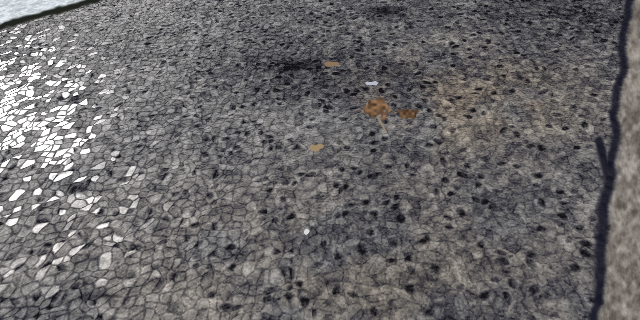
Write a Shadertoy shader that draws this texture.

```glsl
// Worn asphalt in low sun, with a glinting left side, a pale kerb and a cracked right edge.

float hash(vec2 p) {
    return fract(sin(dot(p, vec2(127.1, 311.7))) * 43758.5453);
}

float noise(vec2 p) {
    vec2 i = floor(p), f = fract(p);
    f = f * f * (3.0 - 2.0 * f);
    return mix(mix(hash(i), hash(i + vec2(1, 0)), f.x),
               mix(hash(i + vec2(0, 1)), hash(i + vec2(1, 1)), f.x), f.y);
}

float fbm(vec2 p) {
    float sum = 0.0, amp = 0.5;
    for (int i = 0; i < 4; i++) {
        sum += amp * noise(p);
        p = mat2(1.6, 1.2, -1.2, 1.6) * p + 7.3;
        amp *= 0.5;
    }
    return sum;
}

// Cellular stones: nearest distance, gap to the next stone, random id
vec3 stones(vec2 p) {
    vec2 cell = floor(p), f = fract(p);
    float near = 8.0, next = 8.0, id = 0.0;
    for (int j = -1; j <= 1; j++)
    for (int i = -1; i <= 1; i++) {
        vec2 o = vec2(i, j), c = cell + o;
        float d = length(o + 0.1 + 0.8 * vec2(hash(c), hash(c + 37.4)) - f);
        if (d < near) {
            next = near;
            near = d;
            id = hash(c + 91.7);
        } else next = min(next, d);
    }
    return vec3(near, next - near, id);
}

float glow(vec2 p, vec2 centre, vec2 radius) {
    vec2 d = (p - centre) / radius;
    return exp(-dot(d, d));
}

float segment(vec2 p, vec2 a, vec2 b) {
    vec2 ab = b - a;
    return length(p - a - ab * clamp(dot(p - a, ab) / dot(ab, ab), 0.0, 1.0));
}

// Soft-edged flake with a ragged outline
float flake(vec2 p, vec2 centre, vec2 radius) {
    float d = length((p - centre) / radius) + 0.9 * (noise(p * 75.0) - 0.5);
    return 1.0 - smoothstep(0.75, 1.1, d);
}

void mainImage(out vec4 fragColor, in vec2 fragCoord) {
    vec2 p = fragCoord / iResolution.y;
    p.x *= 2.0 * iResolution.y / iResolution.x;

    // Ground plane receding towards the top
    float depth = 1.0 / (1.8 - p.y + 0.1 * p.x);
    vec2 ground = vec2((p.x - 1.0) * depth, 2.0 * depth);
    vec2 warp = vec2(noise(ground * 30.0), noise(ground * 30.0 + 40.0));
    float broad = fbm(ground * 9.0);
    float grain = fbm(ground * 75.0);
    float leftSide = 1.0 - smoothstep(0.3, 1.25, p.x);

    // Broad light and shade
    float light = 0.365 + 0.07 * leftSide + 0.16 * (broad - 0.47);
    light += 0.10 * glow(p, vec2(0.08, 0.66), vec2(0.4, 0.28));
    light += 0.06 * glow(p, vec2(0.5, 0.98), vec2(0.4, 0.12));
    light += 0.10 * glow(p, vec2(1.0, 0.61), vec2(0.2, 0.06));
    light += 0.06 * glow(p, vec2(1.5, 0.63), vec2(0.3, 0.06));
    light += 0.05 * glow(p, vec2(1.4, 0.86), vec2(0.25, 0.04));
    light -= 0.11 * glow(p, vec2(0.86, 0.79), vec2(0.26, 0.09));
    light -= 0.07 * glow(p, vec2(1.75, 0.95), vec2(0.35, 0.13));
    light -= 0.08 * glow(p, vec2(1.17, 0.74), vec2(0.2, 0.06));

    // Stones set in dark binder
    vec3 stone = stones(ground * 48.0 + warp);
    float face = smoothstep(0.03, 0.32, stone.y);
    light += (face - 0.6) * mix(0.08, 0.17, leftSide) + (stone.z - 0.5) * 0.12;
    light += 0.42 * (grain - 0.47) + 0.13 * (hash(floor(ground * 260.0)) - 0.5);

    // Pits with a lit lower rim
    vec3 pit = stones(ground * 34.0 + warp * 0.6 + 19.0);
    float hasPit = step(0.62, pit.z);
    light -= 0.2 * hasPit * (1.0 - smoothstep(0.12, 0.36, pit.x));
    light += 0.05 * hasPit * glow(vec2(pit.x, 0.0), vec2(0.42, 0.0), vec2(0.1));

    // Sun glints on polished stones
    float sun = glow(p, vec2(0.06, 0.66), vec2(0.26, 0.24))
              + 0.35 * glow(p, vec2(0.2, 0.3), vec2(0.4, 0.25));
    float glint = face * smoothstep(0.9 - 0.6 * sun, 1.15 - 0.6 * sun, stone.z);
    light += 0.62 * glint * min(sun * 1.5, 1.0);

    // Deeper hollows
    float hollow = glow(p, vec2(0.23, 0.69), vec2(0.025, 0.012))
                 + glow(p, vec2(0.235, 0.412), vec2(0.03, 0.016))
                 + glow(p, vec2(0.92, 0.79), vec2(0.035, 0.016))
                 + glow(p, vec2(1.2, 0.965), vec2(0.06, 0.016))
                 + glow(p, vec2(0.3, 0.075), vec2(0.07, 0.016));
    light -= 0.24 * hollow * (0.5 + grain);

    // Cool shadows, slightly warm lower ground
    light = max(light, 0.08);
    vec3 color = light * mix(vec3(0.96, 0.96, 1.1), vec3(1.01, 1.0, 1.0), smoothstep(0.15, 0.45, light));
    float earth = glow(p, vec2(1.5, 0.68), vec2(0.35, 0.16)) + 0.6 * glow(p, vec2(1.1, 0.1), vec2(0.8, 0.3));
    color *= mix(vec3(1), vec3(1.07, 1.0, 0.91), earth * smoothstep(0.3, 0.6, broad));

    // Pale strip beyond the broken right edge
    float edge = p.x - 1.862 - 0.105 * p.y - 0.035 * (fbm(vec2(p.y * 14.0, 3.0)) - 0.47);
    vec3 strip = vec3(0.50, 0.475, 0.45) + 0.5 * (fbm(p * vec2(60.0, 45.0)) - 0.47);
    color = mix(color, strip, smoothstep(0.0, 0.025, edge));
    float width = 0.022 + 0.02 * glow(p, vec2(1.9, 0.3), vec2(1.0, 0.2));
    float crack = smoothstep(-width, -0.3 * width, edge) * (1.0 - smoothstep(0.0, 0.018, edge));
    float branch = segment(p, vec2(1.872, 0.56), vec2(1.905, 0.43));
    crack = max(crack, 1.0 - smoothstep(0.006, 0.02, branch));
    color = mix(color, vec3(0.10, 0.10, 0.15), crack * (0.65 + 0.5 * grain));

    // Bright kerb in the upper left corner
    float kerb = (p.y - 0.922 - 0.28 * p.x) / 1.04 + 0.008 * (noise(p * 50.0) - 0.5);
    float joint = smoothstep(-0.02, -0.008, kerb);
    color = mix(color, vec3(0.13, 0.14, 0.12), joint);
    color = mix(color, vec3(0.82, 0.85, 0.87) + 0.4 * (grain - 0.47), smoothstep(0.0, 0.01, kerb));

    // Dry leaf, stem and scattered flakes
    vec3 leaf = vec3(0.45, 0.34, 0.25) * (0.6 + 0.8 * noise(p * 110.0));
    color = mix(color, leaf, flake(p, vec2(1.172, 0.66), vec2(0.042, 0.032)));
    color = mix(color, leaf * 0.9, flake(p, vec2(1.276, 0.648), vec2(0.028, 0.018)));
    float stem = segment(p, vec2(1.18, 0.635), vec2(1.205, 0.59));
    color = mix(color, vec3(0.58, 0.52, 0.44), 1.0 - smoothstep(0.001, 0.005, stem));
    color = mix(color, vec3(0.62, 0.54, 0.42), flake(p, vec2(0.99, 0.54), vec2(0.018, 0.012)));
    color = mix(color, vec3(0.55, 0.45, 0.35), flake(p, vec2(1.036, 0.8), vec2(0.022, 0.007)));
    color = mix(color, vec3(0.72, 0.73, 0.8), flake(p, vec2(1.164, 0.74), vec2(0.02, 0.006)));
    color = mix(color, vec3(0.85), flake(p, vec2(0.956, 0.273), vec2(0.01, 0.011)));

    fragColor = vec4(clamp(color, 0.0, 1.0), 1.0);
}
```
